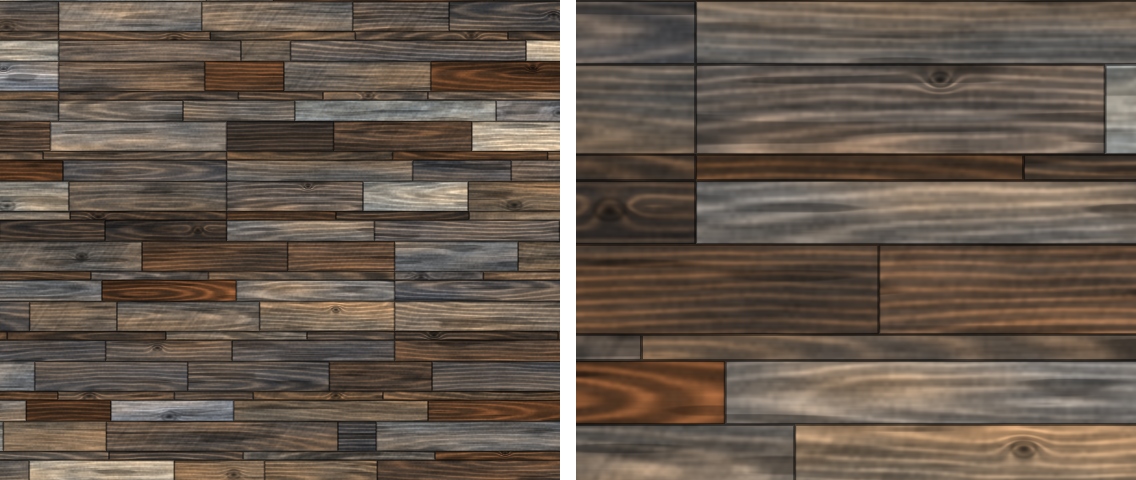
Left: the whole. Right: its middle third, enlarged.
Write a Shadertoy shader that draws this texture.

```glsl
// Reclaimed barn-wood wall: staggered planks in repeating wide, thin and medium rows.

const float COURSES = 8.0;            // wide + thin + medium groups, top to bottom
const float TOP_SHIFT = 0.003;        // start of the first course below the top edge
const float WIDE_END = 0.50;          // row limits as fractions of a course
const float THIN_END = 0.646;
const float PLANK_LENGTH = 0.29;      // mean length, in canvas heights
const float JOINT_JITTER = 0.40;      // joint shift, in plank lengths
const float ANCHOR_START = 0.122;     // joint shared by each pair of courses
const float ANCHOR_STEP = 0.35;
const float SEAM_HALF = 0.0006;
const float SEAM_DARKNESS = 0.52;
const float RING_FREQUENCY = 125.0;
const float KNOT_CHANCE = 0.30;

const int TONE_COUNT = 10;
const vec3 TONES[TONE_COUNT] = vec3[](
    vec3(0.55, 0.53, 0.52),  // silver
    vec3(0.50, 0.46, 0.42),  // ash
    vec3(0.45, 0.40, 0.35),  // driftwood
    vec3(0.36, 0.28, 0.22),  // umber
    vec3(0.24, 0.21, 0.19),  // charred
    vec3(0.32, 0.22, 0.15),  // walnut
    vec3(0.51, 0.42, 0.33),  // honey
    vec3(0.62, 0.58, 0.52),  // pale
    vec3(0.34, 0.32, 0.31),  // slate
    vec3(0.43, 0.37, 0.32)   // oak
);

float hash(vec2 p) {
    vec3 q = fract(p.xyx * 0.1031);
    q += dot(q, q.yzx + 33.33);
    return fract((q.x + q.y) * q.z);
}

float noise(vec2 p) {
    vec2 i = floor(p), f = fract(p);
    f = f * f * (3.0 - 2.0 * f);
    return mix(mix(hash(i), hash(i + vec2(1, 0)), f.x),
               mix(hash(i + vec2(0, 1)), hash(i + vec2(1, 1)), f.x), f.y);
}

float fbm(vec2 p) {
    float sum = 0.0, gain = 0.53;
    for (int i = 0; i < 4; i++) {
        sum += gain * noise(p);
        p = p * 2.03 + 17.3;
        gain *= 0.5;
    }
    return sum;
}

// Joint position in plank lengths; joint 0 stays on the shared anchor.
float joint(float index, float row) {
    float shift = (hash(vec2(index + 40.0, row * 3.7 + 11.0)) * 2.0 - 1.0) * JOINT_JITTER;
    return index + (index == 0.0 ? 0.0 : shift);
}

// Weathered wood at p, measured from the plank's corner.
vec3 wood(vec2 p, vec2 size, vec2 id, bool thin) {
    vec2 seed = id * vec2(7.3, 3.1) + 60.0;
    float pick = hash(seed), figure = hash(seed + 1.7), knotPick = hash(seed + 5.9);
    vec2 place = vec2(hash(seed + 2.3), hash(seed + 4.1));
    vec2 g = p + vec2(hash(seed + 8.2), hash(seed + 9.4)) * 9.0;

    vec3 base = TONES[int(pick * float(TONE_COUNT))];
    base *= mix(0.90, 1.10, hash(seed + 3.3));
    if (thin) base = mix(base, vec3(0.34, 0.27, 0.21), 0.55);
    float darkness = 1.0 - smoothstep(0.22, 0.50, base.g);

    // Knot, which also bends the rings around it
    float radius = mix(0.004, 0.009, place.y);
    float knotDist = length((p - size * mix(vec2(0.15), vec2(0.85), place)) * vec2(1.0, 1.4)) / radius;
    float hasKnot = step(knotPick, KNOT_CHANCE);

    // Long elliptical growth rings
    vec2 center = size * vec2(place.x, mix(-0.5, 1.5, figure));
    float ring = length((p - center) * vec2(0.10, 1.0)) * RING_FREQUENCY;
    ring += 1.8 * fbm(g * vec2(5.0, 16.0)) + hasKnot * 1.8 * exp(-knotDist * knotDist / 7.0);
    float line = 0.5 + 0.5 * cos(6.28318 * ring);
    float ringGain = mix(0.06, 0.28, hash(seed + 6.6)) + 0.28 * darkness;

    // Streaks, pores, broad stains and slanted saw marks
    float streak = fbm(g * vec2(6.0, 105.0)) - 0.5;
    float pores = noise(g * vec2(45.0, 290.0)) - 0.5;
    float grit = noise(g * 260.0) - 0.5;
    float stain = fbm(g * vec2(5.0, 22.0)) - 0.5;
    float saw = noise(vec2(g.x + g.y * 0.7, g.y) * vec2(170.0, 14.0)) - 0.5;
    float sawGain = 0.16 * smoothstep(0.45, 0.9, hash(seed + 7.7));

    float shade = 1.0 + 0.65 * streak + 0.20 * pores + 0.12 * grit + 0.50 * stain + sawGain * saw;
    shade *= 1.0 + ringGain * (line * line - 0.375);
    vec3 color = base * max(shade, 0.25);
    color *= 1.0 + vec3(0.10, 0.0, -0.12) * clamp(stain * 3.0 + line * darkness - 0.2, -1.0, 1.0);

    // Cracks and the knot core
    float crack = smoothstep(0.73, 0.85, noise(g * vec2(9.0, 120.0) + 31.0));
    color *= 1.0 - crack * 0.28;
    float core = exp(-knotDist * knotDist) + 0.4 * exp(-6.0 * pow(knotDist - 1.7, 2.0));
    return color * (1.0 - 0.60 * hasKnot * min(core, 1.0));
}

void mainImage(out vec4 fragColor, in vec2 fragCoord) {
    float pixel = 1.0 / iResolution.y;
    vec2 p = fragCoord * pixel;

    // Row: course and slot, counted downward
    float down = (1.0 - p.y - TOP_SHIFT) * COURSES;
    float course = floor(down), f = fract(down);
    float slot = step(WIDE_END, f) + step(THIN_END, f);
    vec2 span = slot < 0.5 ? vec2(0.0, WIDE_END)
              : slot < 1.5 ? vec2(WIDE_END, THIN_END) : vec2(THIN_END, 1.0);
    float row = course * 3.0 + slot + 5.0;

    // Plank between two jittered joints
    float anchor = ANCHOR_START + ANCHOR_STEP * floor(course / 2.0);
    float along = (p.x - anchor) / PLANK_LENGTH;
    float index = floor(along);
    if (along < joint(index, row)) index -= 1.0;
    else if (along >= joint(index + 1.0, row)) index += 1.0;
    float left = joint(index, row), right = joint(index + 1.0, row);

    vec2 size = vec2((right - left) * PLANK_LENGTH, (span.y - span.x) / COURSES);
    vec2 local = vec2((along - left) * PLANK_LENGTH, (f - span.x) / COURSES);
    vec3 color = wood(local, size, vec2(index, row), slot == 1.0);

    // Dark seams with a soft shadow under the upper edge
    vec2 border = min(local, size - local);
    float seam = 1.0 - smoothstep(SEAM_HALF, SEAM_HALF + 1.2 * pixel, min(border.x, border.y));
    color *= 1.0 - 0.15 * exp(-local.y / 0.0025);
    fragColor = vec4(clamp(color * (1.0 - SEAM_DARKNESS * seam), 0.0, 1.0), 1.0);
}
```
